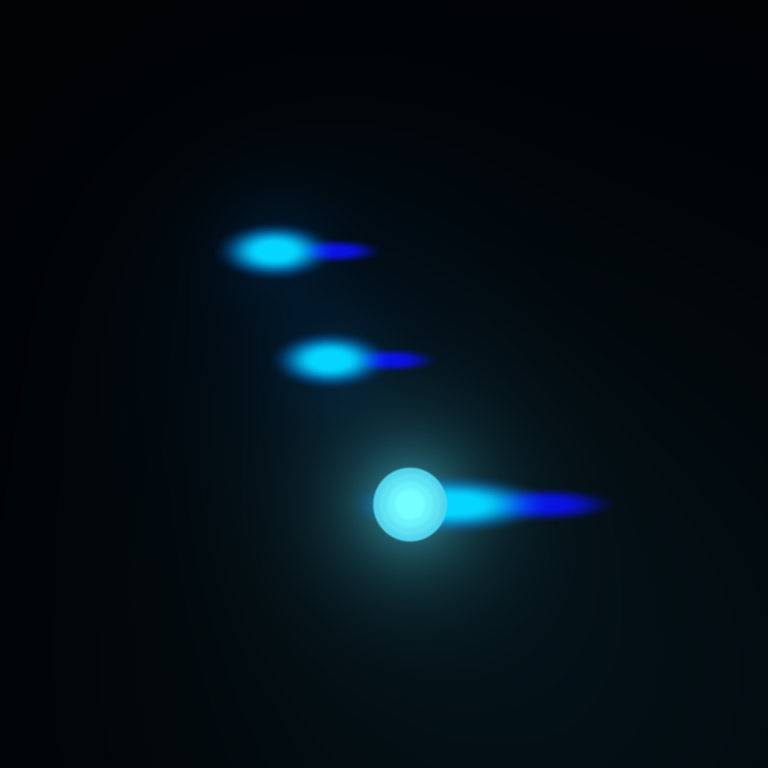
Give the GLSL for this background, as a Shadertoy shader.

```glsl
// Three glowing blue comets with tapered tails drifting over a dark teal void.

// Soft-edged ellipse: 1 in the core, fading to 0 at the given radii.
float softEllipse(vec2 p, vec2 radii) {
    return 1.0 - smoothstep(0.25, 1.0, length(p / radii));
}

// Indigo tail below a cyan body; p is measured from the body centre.
vec3 addFlame(vec3 color, vec2 p, vec2 bodyRadii, float tailOffset, vec2 tailRadii) {
    float tail = softEllipse(p - vec2(tailOffset, 0.0), tailRadii);
    float body = softEllipse(p, bodyRadii);
    color = mix(color, vec3(0.04, 0.07, 0.88), tail);
    vec3 bodyColor = mix(vec3(0.0, 0.48, 1.0), vec3(0.02, 0.84, 1.0), body);
    return mix(color, bodyColor, body);
}

// Wide Gaussian light around a point.
float wideGlow(vec2 p, float radius) {
    return exp(-dot(p, p) / (radius * radius));
}

void mainImage(out vec4 fragColor, in vec2 fragCoord) {
    vec2 uv = (fragCoord - 0.5 * iResolution.xy) / iResolution.y + 0.5;
    float pixel = 1.0 / iResolution.y;
    vec2 orb = uv - vec2(0.534, 0.343);
    float orbDist = length(orb);

    // Dark backdrop with teal light below and blue light above
    vec3 color = vec3(0.002, 0.010, 0.018);
    color += vec3(0.010, 0.050, 0.066) * wideGlow(uv - vec2(0.70, 0.12), 0.52);
    color += vec3(0.000, 0.028, 0.055) * wideGlow(uv - vec2(0.41, 0.59), 0.24);

    // Halo of the orb
    color += vec3(0.27, 0.70, 0.75) * exp(-orbDist / 0.060);

    // Two small comets, stepping down to the right
    for (int i = 0; i < 2; i++) {
        vec2 p = uv - vec2(0.358, 0.673) - float(i) * vec2(0.072, -0.142);
        color += vec3(0.0, 0.05, 0.09) * wideGlow(p, 0.075);
        color = addFlame(color, p, vec2(0.083, 0.040), 0.078, vec2(0.066, 0.017));
    }

    // Large comet streaming from the orb
    color = addFlame(color, orb - vec2(0.055, 0.0), vec2(0.138, 0.041),
                     0.120, vec2(0.100, 0.024));

    // Orb disc with stepped inner rings
    float disc = 1.0 - smoothstep(-1.5 * pixel, 1.5 * pixel, orbDist - 0.048);
    vec3 orbColor = vec3(0.32, 0.83, 0.93);
    for (int i = 0; i < 3; i++) {
        float ringRadius = 0.040 - 0.010 * float(i);
        float ring = 1.0 - smoothstep(-0.004, 0.004, orbDist - ringRadius);
        orbColor += vec3(0.045, 0.055, 0.025) * ring;
    }
    color = mix(color, orbColor, disc);

    fragColor = vec4(clamp(color, 0.0, 1.0), 1.0);
}
```
